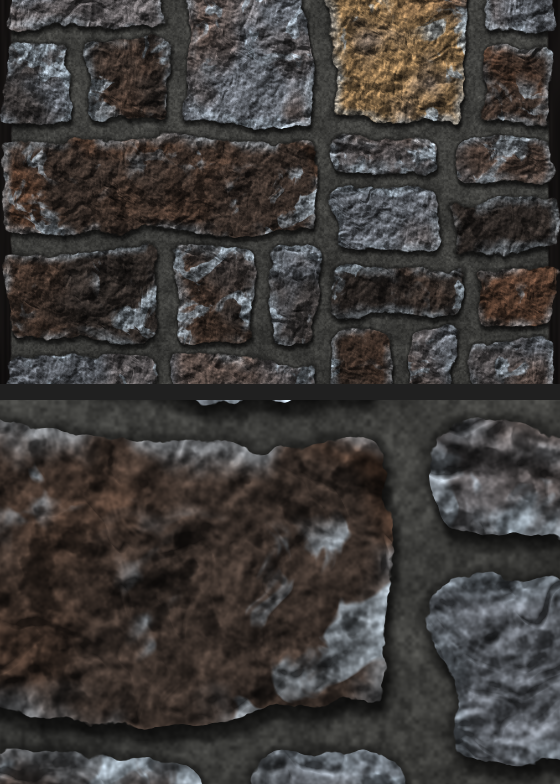
Top, the full canvas; bottom, a detail of the centre.
This texture is drawn by a WebGL 1 fragment shader. Its source:

```glsl
precision highp float;
// Rustic wall of rough split stones set in grainy grey mortar between dark posts.
#define SEED 3.0
#define GAP 0.019
#define SMALL_AREA 0.075
#define LARGE_AREA 0.29
#define RELIEF 5.0
#define GREY vec3(0.37, 0.385, 0.41)
#define DARK vec3(0.15, 0.132, 0.122)
#define RUST vec3(0.25, 0.18, 0.14)
#define OCHRE vec3(0.43, 0.345, 0.24)
#define PALE vec3(0.54, 0.59, 0.63)
#define MORTAR vec3(0.235, 0.235, 0.225)

uniform vec2 u_resolution;

float hash(vec2 p) {
  vec3 q = fract(p.xyx * vec3(0.1031, 0.1030, 0.0973));
  q += dot(q, q.yzx + 33.33);
  return fract((q.x + q.y) * q.z);
}

float noise(vec2 p) {
  vec2 i = floor(p), f = fract(p);
  f = f * f * (3.0 - 2.0 * f);
  vec2 e = vec2(0.0, 1.0);
  return mix(mix(hash(i), hash(i + e.yx), f.x),
             mix(hash(i + e.xy), hash(i + e.yy), f.x), f.y);
}

float fbm(vec2 p) {
  float sum = 0.0, amp = 0.533;
  for (int i = 0; i < 4; i++) {
    sum += amp * noise(p);
    p = mat2(1.6, 1.2, -1.2, 1.6) * p + 17.3;
    amp *= 0.5;
  }
  return sum;
}

// Random number k of a stone
float trait(float id, float k) {
  return hash(vec2(id * 3.7 + SEED * 11.0, k * 5.3 + SEED));
}

// Splits the wall into uneven blocks; returns signed distance and stone id
vec2 stoneAt(vec2 p, float aspect) {
  vec2 w = p + 0.07 * (vec2(fbm(p * 2.7 + 4.0), fbm(p * 2.7 + 31.0)) - 0.5);
  vec2 lo = vec2(-0.006, -0.08), hi = vec2(aspect + 0.006, 1.08);
  float id = 1.0;
  for (int i = 0; i < 6; i++) {
    vec2 size = hi - lo;
    float r = trait(id, 1.0);
    if (size.x * size.y < mix(SMALL_AREA, LARGE_AREA, r * r * r)) break;
    vec2 cut = mix(lo, hi, mix(0.35, 0.65, trait(id, 2.0)));
    bool upright = size.x > size.y * 1.15;
    bool first = upright ? w.x < cut.x : w.y < cut.y;
    if (upright) {
      if (first) hi.x = cut.x; else lo.x = cut.x;
    } else {
      if (first) hi.y = cut.y; else lo.y = cut.y;
    }
    id = id * 2.0 + (first ? 0.0 : 1.0);
  }
  // Tapered rounded box with a chipped outline
  vec2 b = 0.5 * (hi - lo), q = w - 0.5 * (lo + hi);
  vec2 lean = vec2(trait(id, 3.0), trait(id, 4.0)) * 2.0 - 1.0;
  q *= 1.0 + 0.07 * (abs(lean) + lean * q.yx / b.yx);
  float radius = mix(0.012, 0.04, trait(id, 6.0));
  vec2 e = abs(q) - b + GAP + radius;
  float d = length(max(e, 0.0)) + min(max(e.x, e.y), 0.0) - radius;
  d += 0.036 * (fbm(p * 13.0 + id) - 0.5) + 0.014 * (fbm(p * 48.0) - 0.5);
  return vec2(d, id);
}

// Broken surface: broad facets, ridges and fine roughness
float surface(vec2 p) {
  float facets = fbm(p * 7.0);
  float ridges = abs(fbm(p * 15.0 + facets * 3.0) - 0.5);
  return facets + 0.9 * ridges + 0.4 * fbm(p * 46.0);
}

vec3 stoneColor(vec2 p, float d, float id) {
  vec2 s = p + id * 2.37;
  float kind = fract(id * 0.618 + SEED * 0.1);
  vec3 base = kind < 0.46 ? GREY : kind < 0.74 ? DARK : kind < 0.88 ? RUST : OCHRE;
  vec3 stain = trait(id, 7.0) < 0.55 ? DARK * 1.25 : mix(GREY, RUST, 0.45);
  base *= mix(0.85, 1.15, trait(id, 8.0));

  // Weathering: stains, pale rims, mineral flecks and dark pits
  vec3 col = mix(base, stain, 0.75 * smoothstep(0.44, 0.62, fbm(s * 4.5)));
  col = mix(col, RUST * 1.3, 0.45 * smoothstep(0.52, 0.7, fbm(s * 3.3 + 50.0)));
  float rim = smoothstep(-0.032, -0.002, d) * smoothstep(0.36, 0.58, fbm(s * 11.0));
  col = mix(col, PALE, 0.5 * rim);
  float patches = smoothstep(0.42, 0.62, fbm(s * 5.0 + 9.0));
  float flecks = smoothstep(0.56, 0.67, fbm(s * 19.0 + fbm(s * 8.0) * 3.0));
  col = mix(col, PALE, 0.72 * flecks * patches);
  col *= 1.0 - 0.45 * smoothstep(0.54, 0.7, fbm(s * 40.0 + 21.0));

  // Light falls from the upper left
  float slope = surface(s) - surface(s + vec2(-0.003, 0.005));
  return col * clamp(1.0 + RELIEF * slope, 0.45, 1.65);
}

void main() {
  vec2 p = gl_FragCoord.xy / u_resolution.y;
  float aspect = u_resolution.x / u_resolution.y, pixel = 1.0 / u_resolution.y;
  vec2 stone = stoneAt(p, aspect);
  float grain = 0.6 * noise(p * 170.0) + 0.4 * noise(p * 310.0 + 8.0);

  // Mortar with contact shade and shadows cast by the stones above
  vec3 joint = MORTAR * mix(0.7, 1.3, fbm(p * 24.0)) * mix(0.7, 1.3, grain);
  joint *= mix(0.62, 1.0, smoothstep(0.0, 0.012, stone.x));
  float above = stoneAt(p + vec2(-0.004, 0.014), aspect).x;
  joint *= mix(0.45, 1.0, smoothstep(-0.008, 0.008, above));

  // Dark timber posts behind both ends
  float side = min(p.x, aspect - p.x);
  vec3 post = vec3(0.07, 0.062, 0.06) * mix(0.7, 1.3, noise(p * vec2(140.0, 6.0)));
  joint = mix(post, joint, smoothstep(0.026, 0.034, side + 0.012 * (fbm(p * 16.0) - 0.5)));

  vec3 face = stoneColor(p, stone.x, stone.y) * mix(0.72, 1.28, grain);
  vec3 col = mix(face, joint, smoothstep(-pixel, pixel, stone.x));
  gl_FragColor = vec4(col * mix(0.94, 1.06, p.y), 1.0);
}
```
